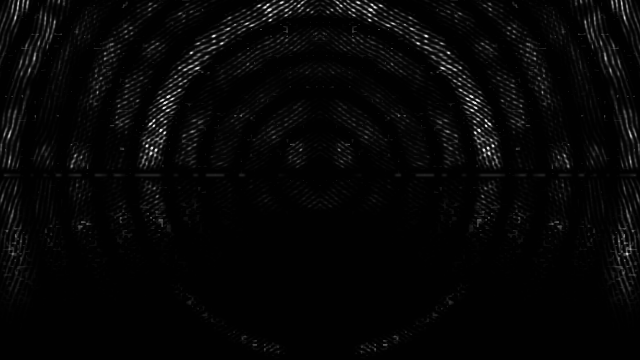
Give the GLSL for this background, as a Shadertoy shader.

```glsl
// Dark mirrored tunnel of concentric rings, hatched with fine silver strokes and specks.

float hash(vec2 p) {
    return fract(sin(dot(p, vec2(127.1, 311.7))) * 43758.5453);
}

float noise(vec2 p) {
    vec2 cell = floor(p), f = fract(p);
    f = f * f * (3.0 - 2.0 * f);
    return mix(mix(hash(cell), hash(cell + vec2(1, 0)), f.x),
               mix(hash(cell + vec2(0, 1)), hash(cell + vec2(1, 1)), f.x), f.y);
}

// Soft bump of given width around a centre.
float bump(float x, float centre, float width) {
    float d = (x - centre) / width;
    return exp(-d * d);
}

void mainImage(out vec4 fragColor, in vec2 fragCoord) {
    // Height units around the tunnel axis, mirrored left to right.
    vec2 p = (fragCoord - iResolution.xy * vec2(0.5, 0.5185)) / iResolution.y;
    float side = step(0.0, p.x);
    p.x = abs(p.x);
    float r = length(p);

    // Evenly spaced rings with ragged edges, each with its own strength.
    float ringGain[10] = float[10](0.36, 0.2, 0.12, 0.3, 1.0, 0.34, 0.45, 0.2, 0.6, 0.85);
    float t = r / 0.0984 - 0.8;
    float index = clamp(floor(t + 0.5), 0.0, 9.0);
    float ragged = 0.1 * (noise(p * 45.0) - 0.5);
    float ring = 1.0 - smoothstep(0.14, 0.4, abs(t - index) + ragged);
    float gain = ringGain[int(index)];

    // Hatching: fibres that steepen toward the sides, crossed by short strokes.
    float warp = noise(p * 8.0) * 9.0 + noise(p * 23.0) * 3.0;
    float steep = smoothstep(0.5, 0.8, p.x);
    float slanted = 0.5 + 0.5 * sin(430.0 * p.y + 260.0 * p.x + warp);
    float upright = 0.5 + 0.5 * sin(440.0 * p.x + 130.0 * p.y + warp);
    float crossing = 0.5 + 0.5 * sin(400.0 * p.y - 150.0 * p.x - warp);
    float nearAxis = bump(p.y, 0.02, 0.09) * smoothstep(0.3, 0.45, p.x);
    float hatch = mix(slanted, upright, max(steep, 0.7 * nearAxis));
    hatch = pow(hatch, 1.7) * mix(0.35 + 0.65 * crossing, 1.0, 0.6 * steep);
    float grain = noise(p * mix(vec2(95.0, 75.0), vec2(130.0, 28.0), steep));
    hatch *= 0.15 + 1.5 * grain * grain;
    float patches = smoothstep(0.25, 0.8, noise(p * vec2(15.0, 20.0) + 4.0));
    float specks = smoothstep(0.6, 0.95, noise(p * vec2(130.0, 170.0)));

    // Upper half is lit; the lower half fades past a sloping seam.
    float upper = smoothstep(0.005, 0.025, p.y);
    float seam = -0.109 - 0.17 * max(p.x - 0.46, -0.1);
    float lower = smoothstep(-0.01, -0.025, p.y) * smoothstep(seam - 0.02, seam + 0.02, p.y);
    float brightArc = bump(index, 4.0, 0.3);
    float light = upper * mix(0.15 + 0.95 * patches, 1.0, 0.65 * brightArc);
    light += lower * (0.15 + 0.35 * patches);
    light *= 1.0 - 0.5 * bump(p.x, 0.0, 0.07) * step(0.3, r);
    float value = 1.0 * ring * gain * hatch * light;

    // Bright lower end of the main arc, just above the axis.
    value += 0.4 * ring * brightArc * hatch * upper * bump(p.y, 0.06, 0.12);

    // Specks along the seam and fading beneath it.
    float below = max(seam - p.y, 0.0);
    float seamGlow = exp(-below / 0.045) * smoothstep(seam + 0.035, seam, p.y);
    seamGlow *= smoothstep(0.12, 0.4, p.x) * (0.25 + 0.75 * gain);
    value += 0.5 * ring * seamGlow * (specks + 0.3 * hatch) * (0.3 + 0.9 * patches);

    // Broken lower arc and the outermost lower rim.
    float lowArc = bump(r, 0.505, 0.012) * smoothstep(-0.29, -0.35, p.y);
    lowArc *= smoothstep(0.09, 0.14, p.x) * (0.3 + 0.7 * smoothstep(-0.43, -0.46, p.y));
    lowArc *= 0.25 + 0.9 * noise(p * 28.0 + 9.0);
    value += (0.5 + 0.15 * side) * lowArc * (specks + 0.5 * hatch);
    float rim = bump(p.x, 0.85, 0.035) * bump(p.y, -0.23, 0.09);
    value += (0.25 + 0.25 * side) * rim * (hatch + 0.6 * specks);

    // Scattered glints, some in flat rows, and a broken line across the axis.
    float glints = smoothstep(0.8, 1.0, noise(p * vec2(110.0, 150.0) + 31.0));
    float rows = smoothstep(0.72, 0.9, noise(vec2(p.x * 9.0, p.y * 75.0)));
    value += 0.25 * glints * smoothstep(-0.15, 0.1, p.y) * (0.4 * patches + rows);
    float dashes = smoothstep(0.4, 0.9, noise(vec2(p.x * 55.0, 2.0)));
    value += 0.13 * bump(p.y, -0.005, 0.004) * dashes * smoothstep(0.08, 0.15, p.x);
    value += 0.012 * upper * patches * ring;

    fragColor = vec4(vec3(0.004 + clamp(value, 0.0, 0.85)), 1.0);
}
```
